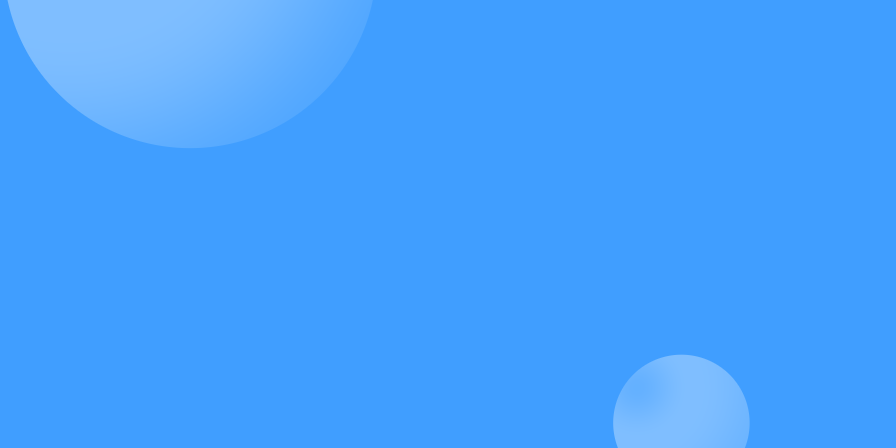
A Shadertoy shader for this background:

```glsl
// Flat blue backdrop with two translucent, softly shaded bubbles cut by the canvas edges.

#define BASE_COLOR vec3(0.25, 0.62, 1.0)
#define LARGE_BUBBLE vec3(0.4245, 1.086, 0.4167)  // centre xy, radius
#define SMALL_BUBBLE vec3(1.521, 0.056, 0.1523)
#define SHADE_FOCUS vec2(-0.65, 0.52)             // in bubble radii
#define FOCUS_ALPHA 0.19
#define PEAK_ALPHA 0.33
#define LARGE_RIM_ALPHA 0.07
#define SMALL_RIM_ALPHA 0.22

// Opacity of the white tint: dim at the focus, bright ring, fading far rim.
float bubbleAlpha(vec2 point, vec3 bubble, float rimAlpha, float pixelSize) {
    vec2 local = (point - bubble.xy) / bubble.z;
    float focusDistance = length(local - SHADE_FOCUS);
    float rise = mix(FOCUS_ALPHA, PEAK_ALPHA, smoothstep(0.0, 0.75, focusDistance));
    float alpha = mix(rise, rimAlpha, smoothstep(0.9, 2.05, focusDistance));
    float edge = (length(local) - 1.0) * bubble.z / pixelSize;
    return alpha * clamp(0.5 - edge, 0.0, 1.0);
}

void mainImage(out vec4 fragColor, in vec2 fragCoord) {
    // Canvas height is one unit.
    float pixelSize = 1.0 / iResolution.y;
    vec2 point = fragCoord * pixelSize;

    // Lay the white tints over the backdrop.
    vec3 color = BASE_COLOR;
    color = mix(color, vec3(1.0), bubbleAlpha(point, LARGE_BUBBLE, LARGE_RIM_ALPHA, pixelSize));
    color = mix(color, vec3(1.0), bubbleAlpha(point, SMALL_BUBBLE, SMALL_RIM_ALPHA, pixelSize));

    fragColor = vec4(color, 1.0);
}
```
